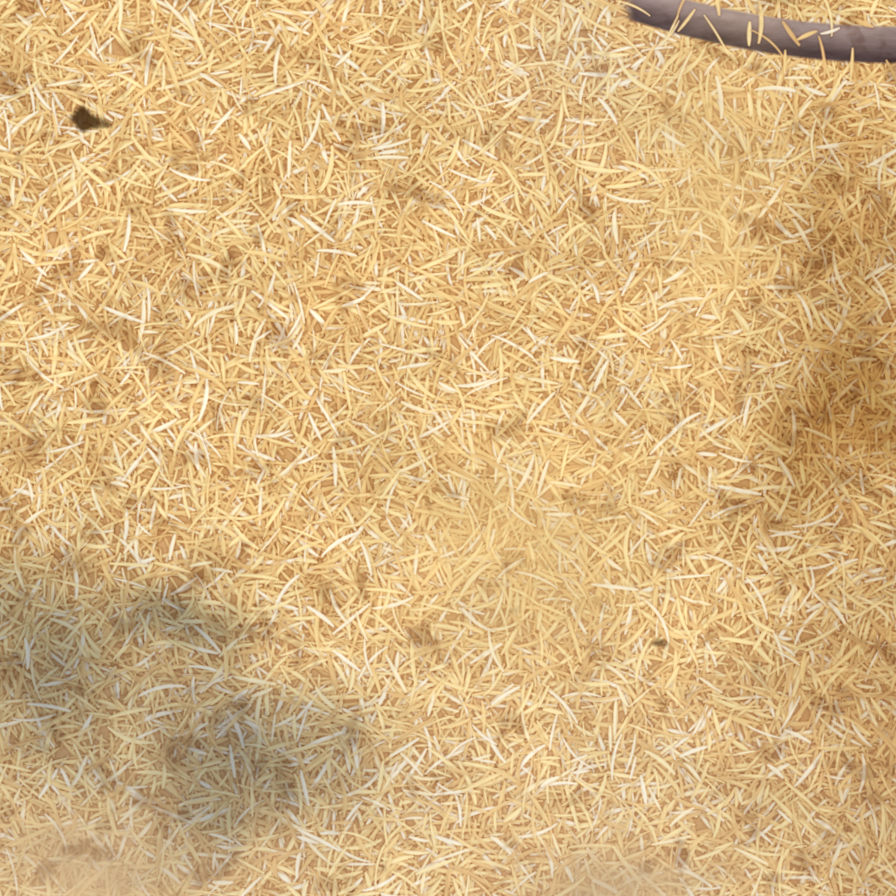
Write a Shadertoy shader that draws this texture.

```glsl
// Sunlit bed of loose golden straw with dusty, shaded patches and a dark rail at the top right.

vec3 hash3(vec3 p) {
    p = fract(p * vec3(0.1031, 0.1030, 0.0973));
    p += dot(p, p.yxz + 33.33);
    return fract((p.xxy + p.yxx) * p.zyx);
}

mat2 rotation(float angle) {
    float c = cos(angle), s = sin(angle);
    return mat2(c, s, -s, c);
}

// Layered sines, roughly -1 to 1
float waves(vec2 p) {
    float sum = 0.0, amplitude = 0.5;
    for (int i = 0; i < 5; i++) {
        sum += amplitude * sin(p.x + 1.3 * sin(p.y)) * cos(p.y + 0.9 * sin(p.x * 0.8));
        p = rotation(0.9) * p * 1.8 + 2.7;
        amplitude *= 0.65;
    }
    return sum;
}

// Soft elliptical spot
float blob(vec2 p, vec2 centre, vec2 radius) {
    vec2 q = (p - centre) / radius;
    return exp(-dot(q, q));
}

vec3 strawColor(float pick, float depth) {
    vec3 color = mix(vec3(0.83, 0.65, 0.40), vec3(0.94, 0.77, 0.48), smoothstep(0.0, 0.35, pick));
    color = mix(color, vec3(1.0, 0.87, 0.58), smoothstep(0.3, 0.65, pick));
    color = mix(color, vec3(1.0, 0.94, 0.80), smoothstep(0.74, 0.94, pick));
    return color * mix(0.93, 1.02, depth);
}

// Lays one sheet of randomly turned, slightly bent stalks over the ground
vec3 layStraw(vec3 ground, vec2 uv, float layer, float depth) {
    vec2 p = rotation(layer * 1.7) * uv * 32.0 + layer * 5.37;
    float edge = 0.035 + 15.0 / iResolution.y;
    for (int y = -1; y <= 1; y++)
    for (int x = -1; x <= 1; x++) {
        vec2 cell = floor(p) + vec2(x, y);
        vec3 place = hash3(vec3(cell, layer * 7.0 + 1.0));
        vec3 shape = hash3(vec3(cell, layer * 7.0 + 4.0));
        vec2 d = rotation(6.2832 * place.z) * (p - cell - place.xy);
        d.y += (shape.x - 0.5) * 0.5 * d.x * d.x;
        float halfLength = mix(0.28, 0.84, shape.y);
        float along = min(abs(d.x) / halfLength, 1.0);
        float halfWidth = mix(0.035, 0.08, shape.z) * (1.0 - 0.5 * along * along);
        float dist = length(vec2(max(abs(d.x) - halfLength, 0.0), d.y)) - halfWidth;

        // Contact shadow, then the stalk itself
        float shadow = 1.0 - smoothstep(0.0, 0.13, dist);
        ground *= 1.0 - shadow * vec3(0.08, 0.11, 0.14);
        float pick = fract(shape.x * 7.31 + place.z * 3.17);
        vec3 stalk = strawColor(pick, depth) * (1.0 + 0.05 * clamp(d.y / halfWidth, -1.0, 1.0));
        ground = mix(ground, stalk, 1.0 - smoothstep(-edge, edge, dist));
    }
    return ground;
}

// Dark rail that curves down from the top edge
vec3 addRail(vec3 color, vec2 uv) {
    float bend = uv.y - (0.950 + 0.55 * pow(max(1.0 - uv.x, 0.0), 2.0));
    float mask = (1.0 - smoothstep(0.018, 0.023, abs(bend))) * smoothstep(0.69, 0.71, uv.x);
    vec3 rail = mix(vec3(0.22, 0.19, 0.19), vec3(0.52, 0.47, 0.45), smoothstep(-0.02, 0.018, bend));
    rail += 0.05 * waves(uv * vec2(40.0, 160.0));
    return mix(color, rail, mask);
}

void mainImage(out vec4 fragColor, in vec2 fragCoord) {
    vec2 uv = fragCoord / iResolution.y;
    vec2 warped = uv + 0.045 * vec2(waves(uv * 13.0), waves(uv * 13.0 + 9.0));
    vec3 color = vec3(0.72, 0.54, 0.33) + 0.06 * waves(uv * 60.0);

    // Stalks from the bottom up; the rail lies under the last few
    for (int i = 0; i < 16; i++) {
        if (i == 15) color = addRail(color, uv);
        color = layStraw(color, uv, float(i), float(i) / 15.0);
    }

    // Strong sunlight lifts the middle tones
    color += vec3(0.52, 0.38, 0.38) * color * (1.0 - color);

    // Matted areas where single stalks blur into dust
    float matted = 0.45 * blob(warped, vec2(0.60, 0.40), vec2(0.14, 0.13))
                 + 0.45 * blob(warped, vec2(0.80, 0.77), vec2(0.06, 0.15));
    color = mix(color, vec3(0.92, 0.78, 0.52), matted);
    float dust = blob(warped, vec2(0.12, 0.03), vec2(0.13, 0.06))
               + blob(warped, vec2(0.70, 0.02), vec2(0.09, 0.05));
    color = mix(color, vec3(0.80, 0.68, 0.51), 0.7 * min(dust, 1.0));

    // Fine chaff, broad unevenness and scattered brown pockets
    color *= 1.0 + 0.025 * waves(uv * 170.0) + 0.05 * waves(uv * 17.0 + 4.0);
    float pocket = smoothstep(0.25, 0.8, waves(uv * 38.0 + 2.0));
    color *= 1.0 - pocket * vec3(0.15, 0.20, 0.24);

    // Grey shade at the lower left, brown damp at the right
    float grey = blob(warped, vec2(0.04, 0.27), vec2(0.10, 0.12))
               + blob(warped, vec2(0.27, 0.15), vec2(0.13, 0.09))
               + 0.8 * blob(warped, vec2(0.21, 0.30), vec2(0.07, 0.05));
    color = mix(color, color * vec3(0.64, 0.67, 0.72), min(grey, 1.0));
    float brown = blob(warped, vec2(0.98, 0.54), vec2(0.08, 0.07))
                + 0.6 * blob(warped, vec2(0.95, 0.72), vec2(0.06, 0.16))
                + 0.5 * blob(warped, vec2(1.0, 0.18), vec2(0.12, 0.25))
                + 0.5 * blob(warped, vec2(0.88, 0.48), vec2(0.06, 0.08));
    color *= 1.0 - min(brown, 1.0) * vec3(0.25, 0.33, 0.45);

    // Pale haze along the bottom and in the upper middle
    float haze = 0.5 * (1.0 - smoothstep(0.05, 0.5, warped.y))
               + 0.5 * blob(warped, vec2(0.65, 0.93), vec2(0.12, 0.10));
    color = mix(color, color * 0.78 + vec3(0.16, 0.16, 0.17), haze);

    // Small dark hollows
    float hollow = blob(warped, vec2(0.095, 0.885), vec2(0.030, 0.026))
                 + 0.7 * blob(warped, vec2(0.73, 0.285), vec2(0.018, 0.014));
    hollow += 0.25 * hollow * waves(uv * 110.0);
    color = mix(color, vec3(0.26, 0.17, 0.08), smoothstep(0.3, 0.75, hollow) * 0.85);

    fragColor = vec4(clamp(color, 0.0, 1.0), 1.0);
}
```
